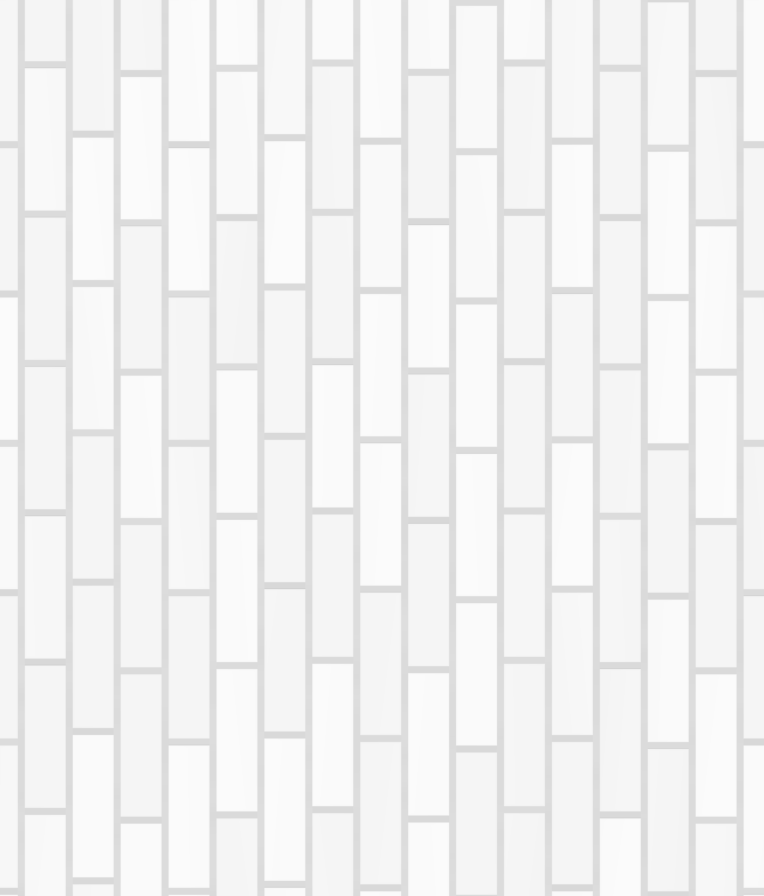
A WebGL 2 fragment shader for this pattern:

```glsl
#version 300 es
precision highp float;

uniform vec2 u_resolution;
out vec4 fragColor;

// Height of the joints in each column, in 128ths of a tile; repeats every 16 columns
const float stagger[16] = float[16](
  124.0, 55.5, 115.0, 63.0, 124.0, 58.5, 118.0, 54.0,
  121.0, 62.0, 130.0, 54.0, 121.0, 58.5, 127.0, 63.0);

float hash(vec2 p) {
  vec3 q = fract(vec3(p.xyx) * vec3(0.1031, 0.1030, 0.0973));
  q += dot(q, q.yzx + 33.33);
  return fract((q.x + q.y) * q.z);
}

float valueNoise(vec2 p) {
  vec2 i = floor(p), f = fract(p);
  f = f * f * (3.0 - 2.0 * f);
  return mix(mix(hash(i), hash(i + vec2(1, 0)), f.x),
             mix(hash(i + vec2(0, 1)), hash(i + vec2(1, 1)), f.x), f.y);
}

// Coverage of a line of the given half width
float line(float dist, float halfWidth, float soft) {
  return 1.0 - smoothstep(halfWidth - soft, halfWidth + soft, dist);
}

void main() {
  vec2 p = gl_FragCoord.xy / u_resolution.y;
  float soft = max(0.8 / u_resolution.y, 0.0008);

  // Upright tiles: narrow columns, six tiles to the canvas height
  vec2 tileSize = vec2(0.05348, 1.0 / 6.0);
  float across = (p.x - 0.0238) / tileSize.x;
  float column = floor(across) + 1.0;
  float down = (1.0 - p.y) / tileSize.y - stagger[int(mod(column, 16.0))] / 128.0;
  vec2 cell = vec2(column, floor(down) + 20.0);
  vec2 local = fract(vec2(across, down));
  vec2 edge = (0.5 - abs(local - 0.5)) * tileSize;

  // Glaze: a tone per tile with a faint sideways or slanted sheen
  float tone = mix(0.961, 0.982, smoothstep(0.25, 0.75, hash(cell)));
  float slant = local.x + (hash(cell + 17.0) - 0.5) * local.y;
  float sheen = (hash(cell + 41.0) - 0.5) * 0.014;
  tone += sheen * (smoothstep(0.1, 0.9, slant) - 0.5);
  vec3 color = vec3(tone);

  // Soft shading where the glaze meets the grout
  color -= 0.012 * (1.0 - smoothstep(0.003, 0.0065, min(edge.x, edge.y)));

  // Cross joints, each with its own tone and sometimes a darker rim
  float joint = floor(down + 0.5) + 20.0;
  float jointTone = 0.855 + 0.016 * (hash(vec2(column, joint) + 73.0) - 0.5);
  float rim = line(abs(edge.y - 0.0034), 0.0005, soft) * step(local.y, 0.5);
  jointTone -= 0.035 * rim * step(0.75, hash(vec2(column, joint) + 91.0));
  color = mix(color, vec3(jointTone), line(edge.y, 0.0039, soft));

  // Long joints, slightly mottled
  float mottle = valueNoise(vec2(floor(across + 0.5) * 7.0, p.y * 45.0));
  vec3 grout = vec3(0.862 + 0.014 * (mottle - 0.5));
  color = mix(color, grout, line(edge.x, 0.0039, soft));

  fragColor = vec4(color, 1.0);
}
```
